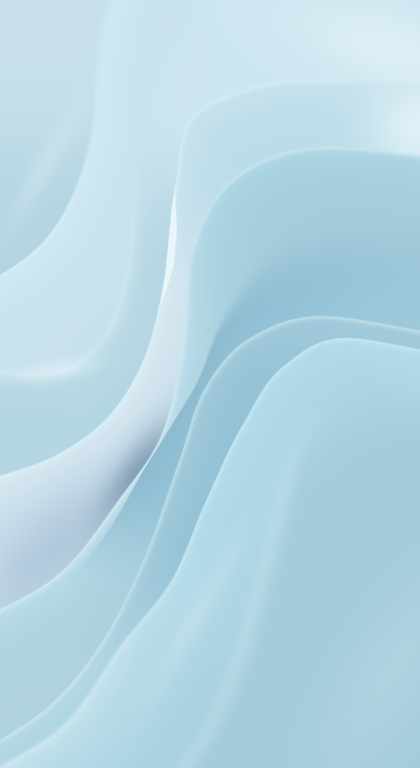
This background is drawn by a Shadertoy shader. Its source:

```glsl
#define CANVAS vec2(4.2, 7.68)
#define FLOW vec2(.64, .768)
#define RIM_WIDTH .035
#define RIM_COLOR vec3(.86, .95, .97)
#define WHITE vec3(.91, .96, .98)
#define MIST vec3(.79, .89, .93)
#define PALE vec3(.72, .85, .9)
#define SKY vec3(.66, .82, .88)
#define STEEL vec3(.57, .75, .83)
#define SLATE vec3(.5, .61, .7)

const int N = 9;

float ramp(float a, float b, float x) {
  return smoothstep(a, b, x);
}

float slope(vec2 a, vec2 b) {
  return (b.y - a.y) / (b.x - a.x);
}

// Slope of the parabola through three knots, at the middle one
float knotSlope(vec2 a, vec2 b, vec2 c) {
  return mix(slope(a, b), slope(b, c), (b.x - a.x) / (c.x - a.x));
}

// Signed distance to a smooth curve, positive at its lower right
float fold(vec2 p, vec2 k[N]) {
  mat2 toFlow = mat2(FLOW.x, FLOW.y, FLOW.y, -FLOW.x);
  p = toFlow * p;
  for (int i = 0; i < N; i++) k[i] = toFlow * k[i];
  int j = 0;
  for (int i = 1; i < N - 1; i++) if (p.x > k[i].x) j = i;
  vec2 a = k[j], b = k[j + 1];
  float ma = slope(a, b), mb = ma;
  if (j > 0) ma = knotSlope(k[j - 1], a, b);
  if (j < N - 2) mb = knotSlope(a, b, k[j + 2]);

  // Cubic piece, extended straight past both ends
  float h = b.x - a.x, rise = b.y - a.y;
  float t = clamp((p.x - a.x) / h, 0., 1.);
  float c2 = 3. * rise - h * (2. * ma + mb);
  float c3 = h * (ma + mb) - 2. * rise;
  float v = a.y + t * (h * ma + t * (c2 + t * c3));
  float dv = ma + t * (2. * c2 + 3. * t * c3) / h;
  v += dv * (p.x - a.x - t * h);
  return (p.y - v) / sqrt(1. + dv * dv);
}

// Tints a soft turned ellipse, given as center and radii
void tint(inout vec3 col, vec2 p, vec3 hue, float amount, vec4 e, float angle) {
  float c = cos(angle), s = sin(angle);
  vec2 q = mat2(c, -s, s, c) * (p - e.xy) / e.zw;
  col = mix(col, hue, amount * exp(-dot(q, q)));
}

// Lays a sheet that fades from its edge into its body
void sheet(inout vec3 col, float d, vec3 edge, vec3 body, float fade, float soft, float rim) {
  vec3 fill = mix(body, edge, exp(-max(d, 0.) / fade));
  fill = mix(fill, RIM_COLOR, rim * exp(-d * d / (RIM_WIDTH * RIM_WIDTH)));
  col = mix(col, fill, ramp(-soft, soft, d));
}

void mainImage(out vec4 fragColor, in vec2 fragCoord) {
  vec2 p = fragCoord / iResolution.xy * CANVAS;
  float px = CANVAS.y / iResolution.y;

  // Edges of the sheets, from back to front
  float veil = fold(p, vec2[N](vec2(-.2, 4.82), vec2(0, 4.93), vec2(.4, 5.23), vec2(.75, 5.78),
    vec2(.91, 6.3), vec2(.97, 6.9), vec2(1.03, 7.4), vec2(1.2, 7.9), vec2(1.5, 8.3)));
  float ripple = fold(p, vec2[N](vec2(-.3, 3.95), vec2(.1, 3.96), vec2(.5, 3.95), vec2(.95, 4.2),
    vec2(1.22, 4.75), vec2(1.32, 5.4), vec2(1.34, 6.1), vec2(1.45, 6.75), vec2(1.9, 7.7)));
  float ribbon = fold(p, vec2[N](vec2(-.2, 2.86), vec2(.5, 3.1), vec2(1.03, 3.46), vec2(1.42, 4.05),
    vec2(1.61, 4.7), vec2(1.75, 5.8), vec2(1.91, 6.5), vec2(2.45, 6.79), vec2(4.3, 6.9)));
  float wave = fold(p, vec2[N](vec2(-.1, 1.53), vec2(.5, 1.87), vec2(1.2, 2.7), vec2(1.6, 3.3),
    vec2(1.82, 4.2), vec2(1.92, 5.2), vec2(2.35, 5.91), vec2(3.2, 6.21), vec2(4.3, 6.12)));
  float hollow = fold(p, vec2[N](vec2(.6, 1.75), vec2(1.1, 2.4), vec2(1.45, 3), vec2(1.73, 3.45),
    vec2(1.97, 3.85), vec2(2.2, 4.4), vec2(2.6, 4.85), vec2(3.2, 5.1), vec2(4.3, 5.2)));
  float crest = fold(p, vec2[N](vec2(-.2, .15), vec2(.5, .63), vec2(1, 1.23), vec2(1.4, 2),
    vec2(1.8, 3.1), vec2(2.05, 3.8), vec2(2.5, 4.3), vec2(3.2, 4.52), vec2(4.3, 4.36)));
  float front = fold(p, vec2[N](vec2(-.2, -.1), vec2(.6, .4), vec2(1.25, 1.28), vec2(1.7, 1.85),
    vec2(2.05, 2.65), vec2(2.42, 3.42), vec2(2.85, 4.03), vec2(3.45, 4.3), vec2(4.3, 4.17)));
  float crease = fold(p, vec2[N](vec2(1.7, -.2), vec2(2.1, .4), vec2(2.4, 1.1), vec2(2.6, 1.8),
    vec2(2.78, 2.5), vec2(2.95, 3.1), vec2(3.2, 3.55), vec2(3.7, 3.9), vec2(4.3, 4)));

  // Pale backdrop and the left veils
  float top = ramp(5.2, 7.2, p.y);
  vec3 col = mix(PALE - .02, MIST - .01, top);
  tint(col, p, MIST, .7, vec4(.55, 6.2, .95, .12), 1.05);
  sheet(col, veil, MIST + .025, MIST - .01, .35, px + .05 * top, .3 - .3 * top);
  vec3 beyond = mix(PALE - .015, MIST + .01, ramp(5.4, 7.2, p.y + .3 * p.x));
  sheet(col, ripple, MIST, beyond, .12, .04 + .2 * top, .2 - .2 * top);
  tint(col, p, WHITE, .5, vec4(.55, 3.98, .4, .09), .15);
  tint(col, p, WHITE, .6, vec4(3.9, 7.2, 1, .4), -.3);

  // Ribbon with a deep inner shadow and a bright sliver
  float upper = ramp(4.6, 5.9, p.y), inside = ramp(-px, px, ribbon);
  vec3 ribbonBody = mix(vec3(.79, .87, .92), PALE + .01, upper);
  sheet(col, ribbon, mix(vec3(.85, .92, .95), MIST, upper), ribbonBody, .3, px, .5);
  tint(col, p, vec3(.67, .77, .85), .8 * inside, vec4(.5, 2.15, .95, .4), .8);
  tint(col, p, SLATE, .9 * inside, vec4(1.38, 2.95, .65, .2), .95);
  tint(col, p, WHITE, .8 * inside, vec4(4.2, 6.4, .5, .5), 0.);
  float sliver = .075 * ramp(4.5, 5.1, p.y) * (1. - ramp(5.3, 5.9, p.y));
  col = mix(col, WHITE, inside * (1. - ramp(-px, px, ribbon - sliver)) * step(.001, sliver));

  // Blue wave and the dark hollow beneath it
  vec3 waveBody = mix(PALE - .03, SKY - .02, ramp(.7, 2.7, p.y));
  sheet(col, wave, mix(PALE + .02, SKY + .02, upper), waveBody, .3, px, .5);
  float depth = ramp(1.7, 3., p.y) * (1. - .55 * ramp(2.6, 4.2, p.x));
  vec3 shade = col;
  sheet(shade, hollow, STEEL - .02, STEEL + .03, .5, px + .4 * ramp(2., 3., p.x), 0.);
  col = mix(col, shade, depth);

  // Crest and front sheets
  float low = 1. - ramp(.6, 2.4, p.y);
  vec3 crestBody = STEEL + .035 * ramp(2.2, 3.8, p.x);
  sheet(col, crest, mix(SKY - .025, PALE, low), mix(crestBody, SKY, low), .3, px, .45);
  vec3 frontBody = SKY + .015 - .03 * ramp(.3, 1.5, front);
  sheet(col, front, mix(SKY + .045, MIST, low), frontBody, .3, px + .025 * low, .4);

  // Soft crease and streaks on the front sheet
  float face = ramp(-px, px, front), faded = face * (1. - ramp(2.6, 3.8, p.y));
  col = mix(col, SKY - .025, .7 * faded * ramp(-.04, .12, crease));
  col = mix(col, MIST, .35 * faded * exp(-crease * crease / .012));
  tint(col, p, MIST, .5 * face, vec4(1.95, 1.5, .95, .12), 1.05);
  tint(col, p, vec3(.71, .83, .89), .7 * face, vec4(3.95, 1, 1.3, .5), 1.);

  fragColor = vec4(col, 1);
}
```
